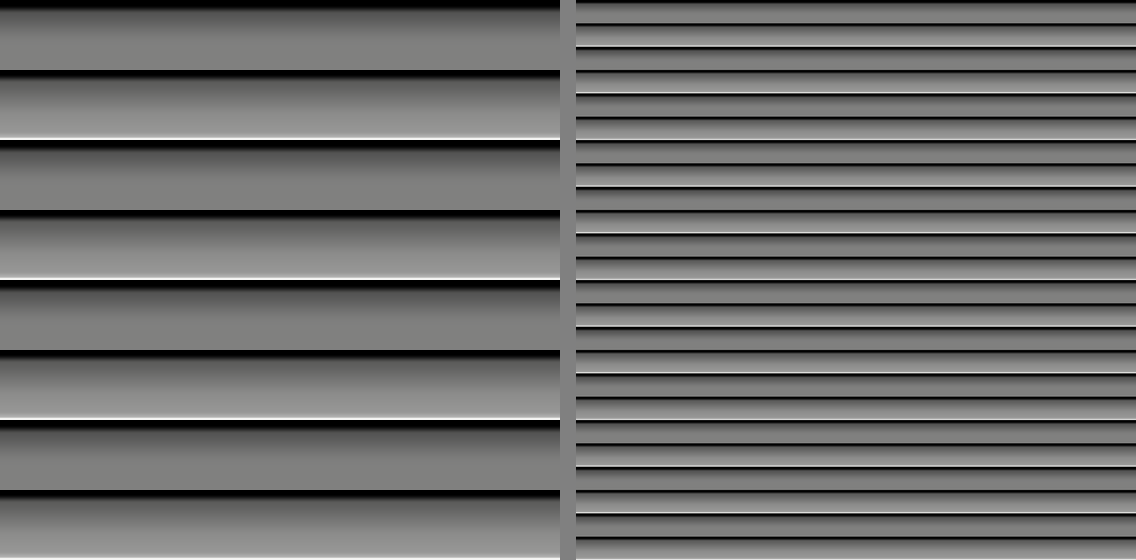
Left: one tile. Right: repeated 3 by 3.
Give the GLSL for this pattern, as a Shadertoy shader.

```glsl
// Eight horizontal louvre slats, stacked edge to edge in shades of grey.
// Each slat runs from a black shadow at its top to mid grey; every second slat
// is lighter and ends in a bright lip. All shading depends on height alone.

const float SLATS = 8.0;
const vec3 TINT = vec3(1.0, 1.0, 0.993);

// Linear ramp from 0 at a to 1 at b.
float ramp(float a, float b, float x) {
    return clamp((x - a) / (b - a), 0.0, 1.0);
}

// Dark gap under the slat above: black first, then a soft fade out.
float gapShadow(float depth, float start, float end) {
    return smoothstep(start, end, depth);
}

// Flat slat: dark grey that levels out halfway down.
float plainSlat(float depth) {
    float face = mix(0.315, 0.500, smoothstep(0.10, 0.64, depth));
    return face * gapShadow(depth, 0.075, 0.195);
}

// Curved slat: keeps brightening down to a glowing lip.
float litSlat(float depth) {
    float face = mix(0.345, 0.525, smoothstep(0.08, 0.66, depth));
    face += 0.075 * ramp(0.50, 0.93, depth);
    float glow = 0.10 * smoothstep(0.88, 0.97, depth);
    float lip = 0.26 * smoothstep(0.955, 0.980, depth);
    return (face + glow + lip) * gapShadow(depth, 0.06, 0.185);
}

// Coverage of the slat, softened over one pixel at its lower edge.
float lowerEdge(float depth, float pixel) {
    return clamp((1.0 - depth) / pixel + 0.5, 0.0, 1.0);
}

void mainImage(out vec4 fragColor, in vec2 fragCoord) {
    // Slat index counted from the bottom; depth is 0 at a slat's top, 1 below.
    float height = fragCoord.y / iResolution.y * SLATS;
    float depth = 1.0 - fract(height);
    float isPlain = mod(floor(height), 2.0);
    float pixel = SLATS / iResolution.y;

    float tone = mix(litSlat(depth), plainSlat(depth), isPlain);
    tone *= lowerEdge(depth, pixel);

    fragColor = vec4(tone * TINT, 1.0);
}
```
